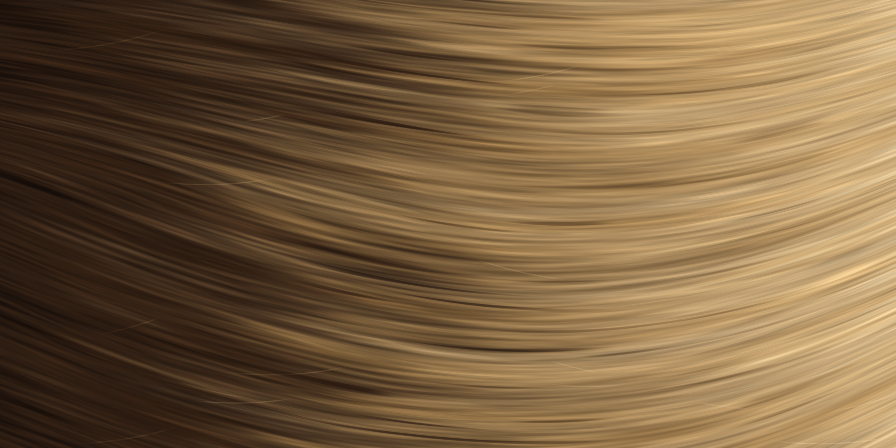
Write a Shadertoy shader that draws this texture.

```glsl
float hash(vec2 p) {
    vec3 q = fract(vec3(p.xyx) * vec3(0.1031, 0.1030, 0.0973));
    q += dot(q, q.yzx + 33.33);
    return fract((q.x + q.y) * q.z);
}

vec2 cornerGradient(vec2 cell) {
    float angle = 6.2832 * hash(cell);
    return vec2(cos(angle), sin(angle));
}

float gradientNoise(vec2 p) {
    vec2 i = floor(p), f = p - i;
    vec2 u = f * f * f * (f * (f * 6.0 - 15.0) + 10.0);
    float a = dot(cornerGradient(i), f);
    float b = dot(cornerGradient(i + vec2(1, 0)), f - vec2(1, 0));
    float c = dot(cornerGradient(i + vec2(0, 1)), f - vec2(0, 1));
    float d = dot(cornerGradient(i + vec2(1, 1)), f - vec2(1, 1));
    return mix(mix(a, b, u.x), mix(c, d, u.x), u.y);
}

// Constant along each sagging strand; equals the height at its lowest point
float strandLabel(vec2 uv) {
    float d = uv.x - 0.57 - 0.12 * uv.y;
    float bend = 1.05 - 0.38 * smoothstep(0.55, 1.1, uv.y);
    return uv.y - bend * d * d - 0.5 * d * d * d;
}

float band(float x, float center, float width) {
    float d = (x - center) / width;
    return exp(-d * d);
}

// Dark roots through brown to pale gold
vec3 hairColor(float t) {
    vec3 c = mix(vec3(0.10, 0.06, 0.04), vec3(0.18, 0.115, 0.07), smoothstep(-0.14, 0.10, t));
    c = mix(c, vec3(0.28, 0.20, 0.13), smoothstep(0.12, 0.36, t));
    c = mix(c, vec3(0.42, 0.32, 0.20), smoothstep(0.30, 0.48, t));
    c = mix(c, vec3(0.57, 0.45, 0.29), smoothstep(0.43, 0.64, t));
    c = mix(c, vec3(0.69, 0.56, 0.38), smoothstep(0.58, 0.80, t));
    c = mix(c, vec3(0.79, 0.66, 0.465), smoothstep(0.76, 0.97, t));
    return mix(c, vec3(0.91, 0.80, 0.61), smoothstep(0.97, 1.22, t));
}

void mainImage(out vec4 fragColor, in vec2 fragCoord) {
    vec2 uv = fragCoord / iResolution.xy;
    float label = strandLabel(uv);
    label += 0.010 * gradientNoise(vec2(uv.x * 3.0, label * 7.0));

    // Broad light: dark left, shaded lower corner, glossy locks
    float tone = uv.x + 0.03;
    tone -= 0.08 * band(uv.x, 0.27, 0.17) * (1.0 - smoothstep(0.1, 0.5, uv.y));
    tone -= 0.04 * smoothstep(0.75, 1.0, uv.y) * band(uv.x, 0.22, 0.2);
    tone += 0.12 * band(label, 0.49, 0.035) * (1.0 - 0.5 * uv.x);
    tone += 0.05 * band(label, 0.2, 0.05);
    tone -= 0.08 * band(label, 0.61, 0.02) * band(uv.x, 0.56, 0.14);
    tone -= 0.08 * band(label, 0.40, 0.02) * smoothstep(0.5, 0.8, uv.x);

    // Layered locks, each layer slightly tilted so that they cross
    float frequency = 9.0, weight = 0.11;
    for (int i = 0; i < 5; i++) {
        float k = float(i);
        float tilt = 0.025 * sin(k * 2.4 + 0.7) * uv.x;
        vec2 q = vec2(uv.x * (1.8 + 1.1 * k) + k * 17.3, (label + tilt) * frequency + k * 31.7);
        tone += weight * gradientNoise(q);
        frequency *= 1.9;
        weight *= 1.15;
    }

    // Thin shadowed gaps between locks
    float gap = gradientNoise(vec2(uv.x * 4.0 + 5.0, (label + 0.02 * uv.x) * 72.0 + 90.0));
    tone -= 0.20 * smoothstep(0.26, 0.48, gap) * smoothstep(0.15, 0.5, uv.x);
    vec3 color = hairColor(tone);

    // Single strands: crisp bright ridges and dark separations
    float strands = 0.0;
    for (int i = 0; i < 3; i++) {
        float k = float(i);
        float tilt = (k - 1.0) * 0.045 * uv.x;
        vec2 q = vec2(uv.x * (6.0 + 2.0 * k) + 61.0 * k, (label + tilt) * (85.0 + 32.0 * k) + 13.0 * k);
        float n = gradientNoise(q);
        strands += smoothstep(0.12, 0.38, n) - smoothstep(0.14, 0.40, -n);
    }
    color *= 1.0 + strands * mix(0.13, 0.055, smoothstep(0.2, 0.7, uv.x));

    // Loose hairs lying across the flow
    float thin = max(0.0015, 0.6 / iResolution.y);
    for (int i = 0; i < 16; i++) {
        float k = float(i);
        vec2 center = vec2(hash(vec2(k, 3.0)), hash(vec2(k, 8.0)));
        float slope = 1.3 * (hash(vec2(k, 14.0)) - 0.5);
        float reach = 0.025 + 0.05 * hash(vec2(k, 21.0));
        float dx = uv.x - center.x;
        float dy = uv.y - center.y - slope * dx - 2.5 * dx * dx;
        float line = 1.0 - smoothstep(thin * 0.3, thin * 1.5, abs(dy) / sqrt(1.0 + slope * slope * 0.25));
        line *= 1.0 - smoothstep(0.5 * reach, reach, abs(dx));
        color = mix(color, hairColor(tone + 0.2), 0.5 * line);
    }

    // Warm variation from lock to lock
    float warmth = gradientNoise(vec2(uv.x * 2.0 + 40.0, label * 22.0));
    color *= 1.0 + vec3(0.04, 0.0, -0.10) * warmth;
    fragColor = vec4(clamp(color, 0.0, 1.0), 1.0);
}
```
